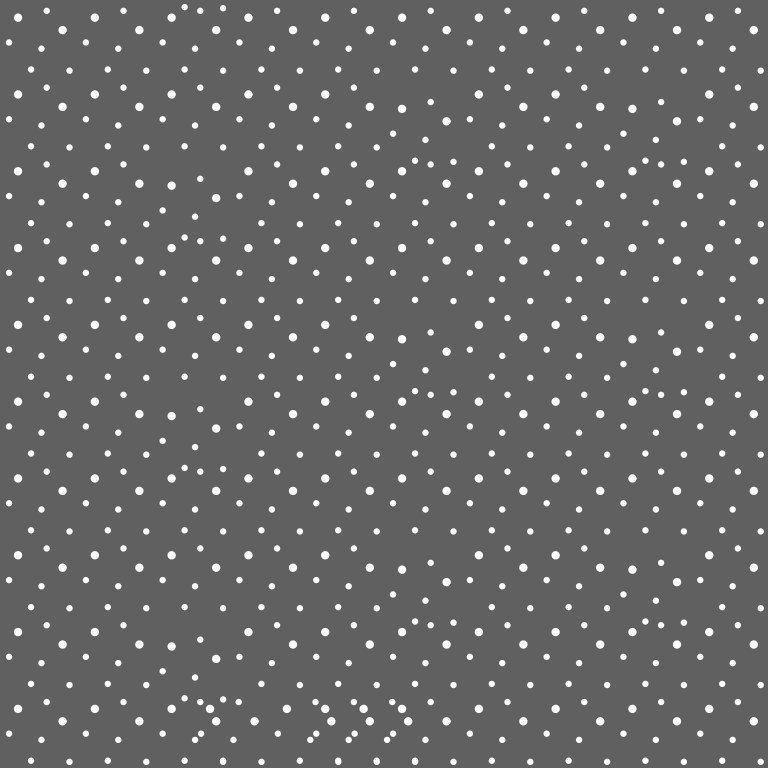
Give the GLSL for this pattern, as a Shadertoy shader.

```glsl
// White polka dots on grey: a seven-dot tile on a 10 x 10 grid, with a few displaced tiles.

const float TILES = 10.0;          // repeats across and down
const float BIG_RADIUS = 0.054;    // lengths are in tile widths
const float SMALL_RADIUS = 0.041;
const float DROP = 0.1875;         // downward slip of displaced tiles
const float HALF_STEP = 0.5;       // leftward slip in the last row
const vec3 GROUND = vec3(0.378);
const vec3 DOT = vec3(1.0);

// Dot centres within a tile, y downwards; the first BIG_COUNT are big
const int BIG_COUNT = 2;
const int DOT_COUNT = 7;
const vec2 CENTRES[DOT_COUNT] = vec2[](
    vec2(0.235, 0.230), vec2(0.815, 0.392),
    vec2(0.608, 0.141), vec2(0.118, 0.553), vec2(0.540, 0.634),
    vec2(0.404, 0.905), vec2(0.905, 0.920));

// Signed distance to the dots of one tile
float tileDistance(vec2 p) {
    float d = 1e3;
    for (int i = 0; i < DOT_COUNT; i++) {
        float radius = i < BIG_COUNT ? BIG_RADIUS : SMALL_RADIUS;
        d = min(d, length(p - CENTRES[i]) - radius);
    }
    return d;
}

// Every third column slips down in every third row; the first such column is one row out of step
float tileDrop(vec2 cell) {
    float slipRow = cell.x < 3.0 ? 2.0 : 1.0;
    bool slips = mod(cell.x, 3.0) == 2.0 && mod(cell.y, 3.0) == slipRow;
    return slips ? DROP : 0.0;
}

float patternDistance(vec2 p) {
    vec2 home = floor(p);
    float d = 1e3;
    // Tiles slip only down or left, so look above and to the right
    for (int j = -1; j <= 0; j++) {
        for (int i = 0; i <= 1; i++) {
            vec2 cell = home + vec2(i, j);
            vec2 local = p - cell - vec2(0.0, tileDrop(cell));
            bool lastRow = cell.y == TILES - 1.0;

            // Last row: column 3 moves half a step, columns 4 and 5 gain a copy
            bool moved = lastRow && cell.x == 3.0;
            bool copied = lastRow && (cell.x == 4.0 || cell.x == 5.0);
            if (!moved) d = min(d, tileDistance(local));
            if (moved || copied) d = min(d, tileDistance(local + vec2(HALF_STEP, 0.0)));
        }
    }
    return d;
}

void mainImage(out vec4 fragColor, in vec2 fragCoord) {
    vec2 uv = fragCoord / iResolution.y;
    vec2 p = vec2(uv.x, 1.0 - uv.y) * TILES;
    float pixel = TILES / iResolution.y;
    float coverage = clamp(0.5 - patternDistance(p) / pixel, 0.0, 1.0);
    fragColor = vec4(mix(GROUND, DOT, coverage), 1.0);
}
```
